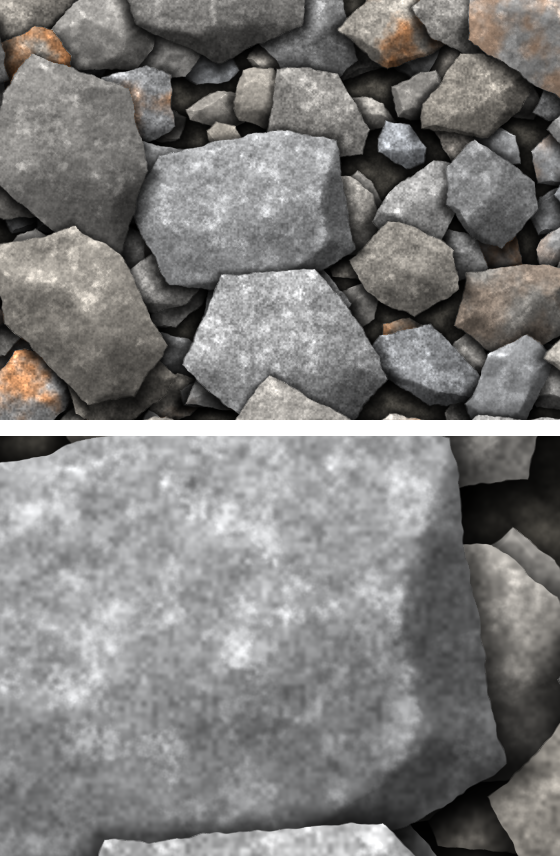
Top: the whole. Bottom: its middle third, enlarged.
A Shadertoy shader for this texture:

```glsl
const float TAU = 6.28318;
const int FACETS = 7;
const vec3 LIGHT_DIR = vec3(-0.22, 0.62, 0.75);
const float AMBIENT = 0.27;
const float DIFFUSE = 0.46;
const float FACET_SHARPNESS = 38.0;
const float SHADOW_REACH = 0.032;
const float EDGE_WEAR = 0.16;
const vec3 GAP_COLOR = vec3(0.25, 0.24, 0.22);
const vec3 COOL_STONE = vec3(0.94, 0.96, 0.99);
const vec3 WARM_STONE = vec3(1.03, 0.99, 0.93);
const vec3 RUST_TINT = vec3(1.12, 0.80, 0.56);

struct Pile {
    vec3 color;   // lit colour before surface grain
    vec2 seed;    // texture offset of the visible stone
    float rust;
    float speckle;
    float wear;   // closeness to a facet ridge
};

float hash(vec2 p) {
    vec3 h = fract(p.xyx * 0.1031);
    h += dot(h, h.yzx + 33.33);
    return fract((h.x + h.y) * h.z);
}

float noise(vec2 p) {
    vec2 i = floor(p), f = fract(p);
    f = f * f * (3.0 - 2.0 * f);
    return mix(mix(hash(i), hash(i + vec2(1, 0)), f.x),
               mix(hash(i + vec2(0, 1)), hash(i + 1.0), f.x), f.y);
}

float fbm(vec2 p) {
    float sum = 0.0, amp = 0.5;
    for (int i = 0; i < 5; i++) {
        sum += amp * noise(p);
        p = mat2(1.6, 1.2, -1.2, 1.6) * p + 7.3;
        amp *= 0.55;
    }
    return sum;
}

mat2 rotation(float a) {
    return mat2(cos(a), sin(a), -sin(a), cos(a));
}

// Composites one faceted stone, with its contact shadow, over the pile
void addStone(inout Pile pile, vec2 p, vec2 id, float size) {
    vec2 center = (id + 0.5 + 0.55 * (vec2(hash(id + 11.0), hash(id + 23.0)) - 0.5)) * size;
    vec2 axes = size * mix(0.60, 0.80, hash(id + 31.0)) * vec2(1.0, mix(0.58, 0.85, hash(id + 37.0)));
    vec2 offset = p - center;
    if (length(offset) > 1.4 * axes.x + SHADOW_REACH) return;

    mat2 turn = rotation((hash(id + 41.0) - 0.5) * 2.0);
    vec2 q = turn * offset / axes;

    // Soft minimum of the top plane and the side planes
    vec2 tilt = vec2(hash(id + 43.0), hash(id + 47.0)) - 0.5;
    float weight = exp(-FACET_SHARPNESS * (0.42 - dot(q, tilt)));
    float total = weight, strongest = weight, outline = -1.0;
    vec3 normal = weight * normalize(vec3(tilt * turn, 1.0));
    for (int k = 0; k < FACETS; k++) {
        vec2 key = id + vec2(53.0 + 3.0 * float(k), 7.0 * float(k));
        float angle = (float(k) + 0.75 * hash(key)) * TAU / float(FACETS);
        vec2 dir = vec2(cos(angle), sin(angle));
        float side = dot(q, dir) - mix(0.68, 0.98, hash(key + 101.0));
        float steep = hash(key + 151.0);
        float slope = mix(0.4, 2.4, steep * steep);
        weight = exp(min(FACET_SHARPNESS * side * slope, 40.0));
        normal += weight * normalize(vec3(dir * turn * slope, 1.0));
        total += weight;
        strongest = max(strongest, weight);
        outline = max(outline, side);
    }
    float dist = outline * axes.y;
    float pixel = 1.0 / iResolution.y;
    float cover = smoothstep(pixel, -pixel, dist);

    float below = smoothstep(0.6, -0.6, offset.y / axes.y);
    float shadow = smoothstep(-0.004, SHADOW_REACH * mix(0.6, 1.2, below), dist);
    pile.color *= mix(1.0, shadow, mix(0.55, 0.85, below));

    float light = AMBIENT + DIFFUSE * max(dot(normalize(normal), normalize(LIGHT_DIR)), 0.0);
    light *= mix(0.86, 1.10, hash(id + 61.0)) * (1.0 - 0.22 * smoothstep(0.1, -1.0, offset.y / axes.y));
    vec3 tint = mix(COOL_STONE, WARM_STONE, hash(id + 67.0));
    pile.color = mix(pile.color, tint * light, cover);
    if (cover > 0.5) {
        pile.seed = 40.0 * vec2(hash(id + 71.0), hash(id + 73.0));
        pile.rust = smoothstep(0.78, 0.95, hash(id + 79.0));
        pile.speckle = mix(0.14, 0.42, hash(id + 83.0));
        pile.wear = 1.0 - strongest / total;
    }
}

// Rows run downward so that lower stones lie in front
void addLayer(inout Pile pile, vec2 p, float size, float presence, float salt) {
    vec2 cell = floor(p / size);
    for (int j = 2; j >= -2; j--) {
        float row = cell.y + float(j);
        float way = mod(row, 2.0) < 0.5 ? 1.0 : -1.0;
        for (int i = -2; i <= 2; i++) {
            vec2 id = vec2(cell.x + way * float(i), row);
            if (hash(id + salt + 5.0) < presence) {
                // The salt shifts the grid so layers differ
                addStone(pile, p + salt * size, id + salt, size);
            }
        }
    }
}

void mainImage(out vec4 fragColor, in vec2 fragCoord) {
    vec2 uv = fragCoord / iResolution.y;
    vec2 rough = vec2(fbm(uv * 13.0), fbm(uv * 13.0 + 31.0)) - 0.55;
    vec2 p = uv + 0.026 * rough;

    Pile pile = Pile(GAP_COLOR * (0.6 + 0.8 * fbm(uv * 30.0)), vec2(0), 0.0, 0.3, 0.0);
    addLayer(pile, p, 0.115, 0.92, 200.0);
    addLayer(pile, p, 0.215, 0.90, 300.0);
    addLayer(pile, p, 0.390, 0.38, 400.0);

    // Chipped relief, blotches and mineral grain
    vec2 s = uv + pile.seed;
    float coarse = fbm(s * 16.0);
    float relief = coarse - fbm((s + vec2(-0.003, 0.007)) * 16.0);
    float grain = 0.6 * noise(s * 230.0) + 0.4 * noise(s * 115.0 + 9.0) - 0.5;
    float dust = smoothstep(0.52, 0.80, fbm(s * 38.0));
    vec3 color = pile.color;
    color *= 1.0 + 0.9 * relief + 0.38 * (coarse - 0.55) + pile.speckle * 1.3 * grain;
    color *= 1.0 + 0.20 * (dust - 0.3);
    color *= 1.0 + EDGE_WEAR * 2.0 * pile.wear * (0.4 + dust);

    float stain = pile.rust * smoothstep(0.42, 0.70, fbm(s * 9.0 + 17.0));
    color = mix(color, color * RUST_TINT, stain);
    fragColor = vec4(clamp(color, 0.0, 1.0), 1.0);
}
```
